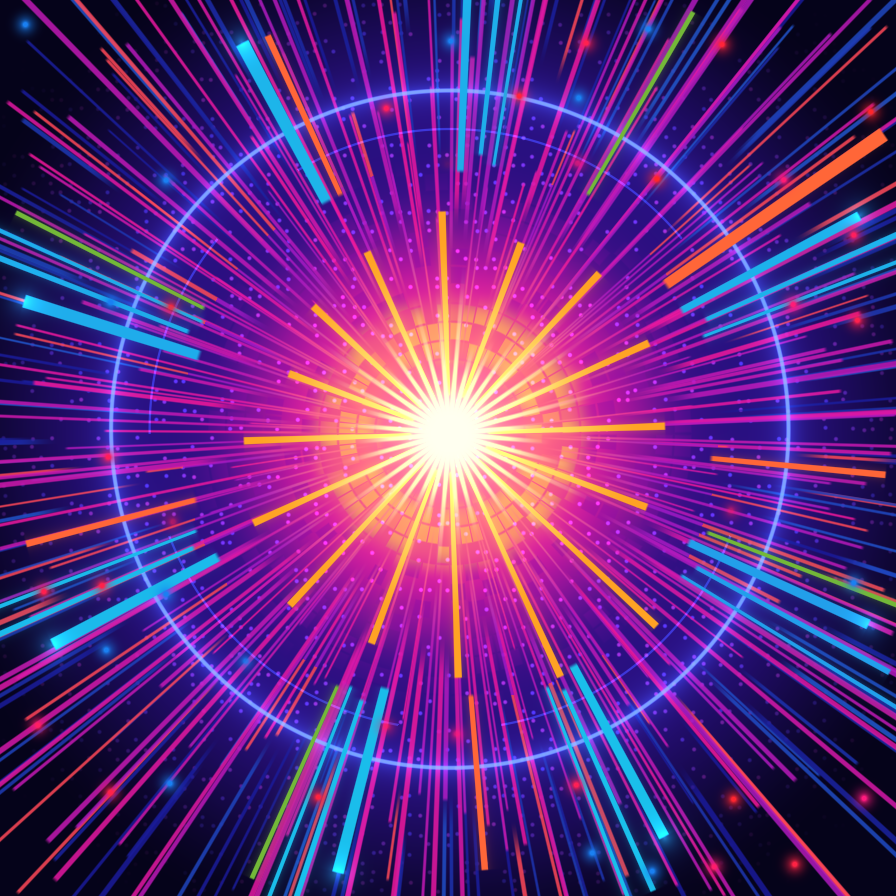
Give the GLSL for this background, as a three.js fragment shader.

```glsl
// A radiant burst: coloured beams fly out of a white core through a glowing ring.
// Hashed angular cells give the fine rays, evenly stepped loops the bold beams,
// and polar and square grids the tiles, specks and sparks.
varying vec2 vUv;

const float TAU = 6.283185;

float hash(vec2 p) {
  vec3 q = fract(vec3(p.xyx) * 0.1031);
  q += dot(q, q.yzx + 33.33);
  return fract((q.x + q.y) * q.z);
}

// 1 inside radius e, fading to 0 at radius f
float fadeOut(float e, float f, float x) {
  return 1.0 - smoothstep(e, f, x);
}

// Tapered bar along a direction in degrees, with a faint halo
float beam(vec2 p, float degrees, float inner, float outer, float halfWidth) {
  float a = radians(degrees);
  vec2 dir = vec2(cos(a), sin(a));
  float along = dot(p, dir);
  float across = abs(p.x * dir.y - p.y * dir.x);
  float w = halfWidth * (0.4 + 0.6 * along / outer);
  float span = smoothstep(inner, inner + 0.006, along) * fadeOut(outer - 0.003, outer, along);
  return span * max(fadeOut(w - 0.001, w + 0.001, across), 0.35 * exp(-across / 0.005));
}

// Fine rays: one per angular cell; x is coverage, y is a random tint
vec2 fineRay(float angle, float r, float count, float seed, float start, float reach) {
  float cell = angle / TAU * count;
  float id = mod(floor(cell), count);
  float h = hash(vec2(id, seed));
  float k = hash(vec2(id, seed + 31.0));
  float offset = abs(fract(cell) - 0.3 - 0.4 * h) * TAU / count * r;
  float w = 0.0005 + 0.0018 * k * k + 0.0016 * r * h;
  float inner = start + 0.17 * k;
  float outer = inner + reach * (0.25 + 0.75 * h);
  float span = smoothstep(inner, inner + 0.05, r) * fadeOut(outer - 0.006, outer, r);
  return vec2(span * fadeOut(w - 0.0008, w + 0.0014, offset), hash(vec2(id, seed + 67.0)));
}

void main() {
  vec2 p = vUv - vec2(0.502, 0.516);
  float r = length(p);
  float angle = mod(atan(p.y, p.x), TAU);

  // Radial backdrop from navy through indigo and violet to hot pink
  vec3 col = mix(vec3(0.02, 0.01, 0.1), vec3(0.16, 0.06, 0.5), fadeOut(0.34, 0.6, r));
  col = mix(col, vec3(0.4, 0.06, 0.6), 0.8 * fadeOut(0.18, 0.33, r));
  col = mix(col, vec3(0.87, 0.1, 0.64), fadeOut(0.13, 0.28, r));
  col = mix(col, vec3(0.95, 0.3, 0.52), 0.8 * fadeOut(0.08, 0.2, r));

  // Polar mosaic, with an amber band near the core
  vec2 tile = vec2(angle / TAU * 60.0, r * 48.0);
  vec2 tileEdge = abs(fract(tile) - 0.5);
  float tileHash = hash(floor(tile));
  float tileMask = fadeOut(0.38, 0.5, max(tileEdge.x, tileEdge.y));
  float amber = smoothstep(0.07, 0.1, r) * fadeOut(0.13, 0.165, r);
  col = mix(col, vec3(0.98, 0.65, 0.38), amber * (0.25 + 0.6 * tileMask * smoothstep(0.3, 0.6, tileHash)));
  col = mix(col, vec3(0.55, 0.05, 0.65), 0.4 * tileMask * step(0.65, tileHash) * smoothstep(0.12, 0.18, r) * fadeOut(0.2, 0.32, r));

  // Small specks on a square grid
  vec2 speck = vUv * 95.0;
  float speckHash = hash(floor(speck) + 9.0);
  vec2 shift = 0.3 * vec2(fract(speckHash * 91.0), fract(speckHash * 57.0)) - 0.15;
  float dotMask = fadeOut(0.08, 0.32, length(fract(speck) - 0.5 - shift)) * step(0.78, speckHash);
  col += mix(vec3(0.25, 0.25, 0.85), vec3(0.75, 0.2, 0.6), fract(speckHash * 37.0))
       * dotMask * fadeOut(0.3, 0.65, r) * 0.65;

  // Fine rays: blue outside, magenta and violet from the middle
  for (int i = 0; i < 6; i++) {
    float f = float(i);
    bool cool = i < 3;
    vec2 ray = fineRay(angle, r, 47.0 + 7.0 * f, f * 7.0 + 3.0, cool ? 0.29 : 0.07, cool ? 0.42 : 0.55);
    vec3 tint = cool ? mix(vec3(0.1, 0.1, 0.6), vec3(0.14, 0.45, 0.9), ray.y * ray.y)
                     : mix(vec3(0.96, 0.09, 0.6), vec3(0.62, 0.1, 0.78), ray.y);
    tint = mix(tint, vec3(1.0, 0.28, 0.34), step(0.85, ray.y) * step(0.3, r));
    tint = mix(tint, vec3(1.0, 0.45, 0.55), fadeOut(0.12, 0.25, r));
    col = mix(col, tint, ray.x * 0.85);
  }

  // Thin luminous ring with a fainter inner echo
  float ringR = length(p - vec2(0.0, 0.005));
  float ringGap = abs(ringR - 0.378);
  col = mix(col, vec3(0.5, 0.62, 0.95), 0.75 * fadeOut(0.001, 0.0033, ringGap));
  col += vec3(0.08, 0.16, 0.35) * exp(-ringGap / 0.012);
  col += vec3(0.08, 0.15, 0.35) * fadeOut(0.0005, 0.002, abs(ringR - 0.335)) * step(0.4, hash(floor(tile.xx * 0.3)));

  // Cyan beams with bright tips, each with a slim companion
  for (int i = 0; i < 8; i++) {
    float k = float(i);
    float a = 118.0 + 45.0 * k - 0.3 * k * k * sin(1.5708 * k);
    vec3 cyan = mix(vec3(0.1, 0.75, 0.92), vec3(0.14, 0.6, 0.92), hash(vec2(k, 5.0)));
    float outer = 0.495 + 0.004 * k;
    col = mix(col, cyan, beam(p, a, 0.29, outer, 0.0078 - 0.0004 * k));
    col = mix(col, cyan, beam(p, a - 4.0, 0.31, 0.56, 0.0034) * step(1.0, k));
    col = mix(col, cyan, beam(p, a - 7.0, 0.3, 0.62, 0.0026) * step(1.0, k) * step(0.35, hash(vec2(k, 12.0))));
    vec2 tip = outer * vec2(cos(radians(a)), sin(radians(a)));
    col += cyan * 0.6 * exp(-length(p - tip) / 0.01);
  }

  // Orange beams, the first the boldest, and slender green ones
  for (int i = 0; i < 5; i++) {
    float k = float(i);
    float bold = i == 0 ? 1.0 : 0.0;
    col = mix(col, vec3(1.0, 0.4, 0.22), beam(p, 34.6 + 80.0 * k, 0.29, 0.49 + 0.1 * bold, 0.0038 + 0.0045 * bold));
    col = mix(col, vec3(0.45, 0.72, 0.22), beam(p, 60.0 + 93.0 * k, 0.305, 0.545, 0.0028) * step(k, 3.0));
  }

  // Golden beams around the core
  for (int i = 0; i < 16; i++) {
    float k = float(i);
    float outer = 0.18 + 0.07 * hash(vec2(k, 2.0)) + 0.09 * smoothstep(9.0, 13.0, k) * fadeOut(14.0, 15.0, k);
    float gold = beam(p, 2.0 + 22.5 * k, 0.04, outer, 0.0042);
    col = mix(col, mix(vec3(1.0, 0.85, 0.4), vec3(1.0, 0.64, 0.14), smoothstep(0.1, 0.22, r)), gold);
  }

  // Scattered red, pink and blue sparks
  vec2 grid = vUv * 13.0;
  vec2 cell = floor(grid);
  float sparkHash = hash(cell + 21.0);
  vec2 jitter = 0.35 + 0.3 * vec2(hash(cell + 4.0), hash(cell + 14.0));
  float spark = length(fract(grid) - jitter);
  vec3 sparkTint = sparkHash > 0.92 ? vec3(0.1, 0.5, 0.95) : mix(vec3(1.0, 0.1, 0.5), vec3(1.0, 0.15, 0.15), fract(sparkHash * 23.0));
  float glow = 0.6 * exp(-spark * spark * 55.0) + 0.6 * exp(-spark * spark * 450.0);
  col = mix(col, sparkTint, min(glow, 1.0) * step(0.72, sparkHash) * smoothstep(0.28, 0.36, r));

  // White core, warm halo and tapering spikes
  float spikeCell = angle / TAU * 36.0;
  float spikeHash = hash(vec2(mod(floor(spikeCell), 36.0), 8.0));
  float spike = abs(fract(spikeCell) - 0.5) * TAU / 36.0 * r;
  float reach = 0.1 + 0.1 * spikeHash;
  col = mix(col, vec3(1.0, 0.92, 0.68), fadeOut(0.0008, 0.0038, spike) * fadeOut(0.05, reach, r));
  col += vec3(0.8, 0.6, 0.3) * exp(-r * r / 0.005) * 0.75;
  col = mix(col, vec3(1.0, 1.0, 0.94), fadeOut(0.018, 0.06, r));

  gl_FragColor = vec4(clamp(col, 0.0, 1.0), 1.0);
}
```
